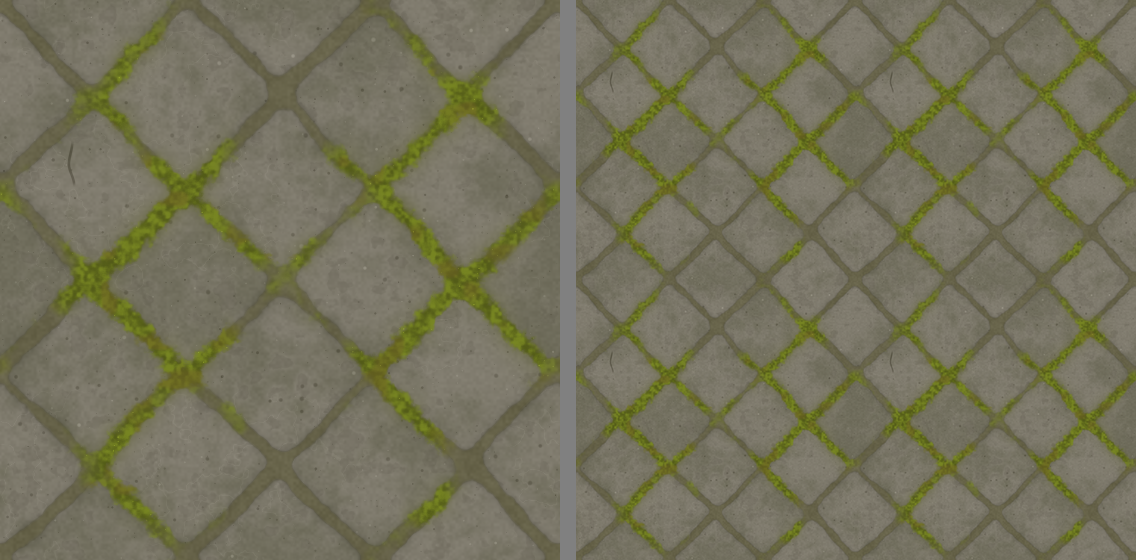
Left: one tile. Right: repeated 2 by 2.
A Shadertoy shader for this texture:

```glsl
#define REPEATS 3.0
#define JOINT_HALF 0.047
#define CORNER_RADIUS 0.10
#define EDGE_ROUGHNESS 0.06
#define MOSS_BIAS -0.15
#define STONE_LIGHT vec3(0.505, 0.487, 0.435)
#define STONE_DARK vec3(0.437, 0.427, 0.360)
#define SOIL vec3(0.405, 0.390, 0.290)
#define STAIN vec3(0.410, 0.420, 0.220)
#define MOSS_DARK vec3(0.320, 0.355, 0.080)
#define MOSS_LIGHT vec3(0.470, 0.530, 0.120)
#define RUST vec3(0.430, 0.370, 0.130)

const float TAU = 6.2831853;

float hash(vec2 p) {
    return fract(sin(dot(p, vec2(127.1, 311.7))) * 43758.5453);
}

// Value noise with n whole cells across the canvas, wrapping at its borders
float noise(vec2 uv, float n) {
    vec2 p = uv * n, i = floor(p), f = fract(p);
    f = f * f * (3.0 - 2.0 * f);
    vec2 a = mod(i, n) + n * 0.37, b = mod(i + 1.0, n) + n * 0.37;
    return mix(mix(hash(a), hash(vec2(b.x, a.y)), f.x),
               mix(hash(vec2(a.x, b.y)), hash(b), f.x), f.y);
}

float fbm(vec2 uv, float n) {
    float sum = 0.0, weight = 0.5;
    for (int i = 0; i < 4; i++) {
        sum += weight * noise(uv, n);
        n = n * 2.0 + 1.0;
        weight *= 0.5;
    }
    return sum / 0.9375;
}

// Sparse round marks: positive for pale grit, negative for dark pits
float specks(vec2 uv, float n, float density) {
    vec2 p = uv * n, id = mod(floor(p), n);
    float kind = hash(id + 3.7);
    vec2 centre = 0.3 + 0.4 * vec2(hash(id + 11.3), hash(id + 23.9));
    float radius = mix(0.08, 0.28, hash(id + 41.1));
    float spot = 1.0 - smoothstep(radius * 0.3, radius, length(fract(p) - centre));
    return spot * (step(1.0 - density * 0.3, kind) - step(kind, density));
}

float roundedBox(vec2 p, vec2 halfSize, float radius) {
    vec2 d = abs(p) - halfSize + radius;
    return length(max(d, 0.0)) + min(max(d.x, d.y), 0.0) - radius;
}

void mainImage(out vec4 fragColor, in vec2 fragCoord) {
    vec2 uv = fragCoord / iResolution.xy;
    float pixel = 1.5 * REPEATS / min(iResolution.x, iResolution.y);

    // Diagonal lattice with gently wandering joints
    vec2 p = uv * REPEATS;
    vec2 q = vec2(p.x + p.y, p.x - p.y);
    q += 0.08 * (vec2(noise(uv, 7.0), noise(uv, 8.0)) - 0.5);
    vec2 cell = floor(q), local = fract(q) - 0.5;
    vec2 key = mod(vec2(cell.x + cell.y, cell.x - cell.y), 2.0 * REPEATS);

    // Stone outline, slightly different for every slab
    vec2 vary = vec2(hash(key + 5.1), hash(key + 9.7)) - 0.5;
    float rough = fbm(uv, 28.0) - 0.5;
    float d = roundedBox(local - 0.025 * vary, 0.5 - JOINT_HALF + 0.02 * vary.yx, CORNER_RADIUS);
    d += EDGE_ROUGHNESS * rough;
    float soft = max(pixel, 0.014);
    float joint = smoothstep(-soft, soft, d);
    float inside = max(-d, 0.0);

    // Stone surface: cloudy mottling, slab tone, grain, flakes and pits
    float cloud = fbm(uv, 9.0);
    float mottle = fbm(uv, 37.0);
    float grain = noise(uv, 190.0) - 0.5;
    float tone = cloud * 0.65 + mottle * 0.45 + 0.20 * (hash(key + 2.3) - 0.5);
    vec3 stone = mix(STONE_DARK, STONE_LIGHT, smoothstep(0.30, 0.68, tone));
    float flakeField = fbm(uv, 22.0);
    float flake = 1.0 - smoothstep(0.0, 0.025, abs(flakeField - 0.56));
    stone += 0.025 * flake * smoothstep(0.48, 0.62, noise(uv, 5.0));
    stone -= 0.035 * smoothstep(0.60, 0.72, mottle);
    stone += 0.035 * grain;
    stone += 0.09 * specks(uv, 47.0, 0.06) + 0.05 * specks(uv, 90.0, 0.09);
    stone *= 1.0 - 0.07 * exp(-inside * 22.0);

    // Occasional hairline crack
    vec2 upright = 0.5 * vec2(local.x + local.y, local.x - local.y);
    float crackX = upright.x + 0.13 + 0.05 * (noise(uv, 24.0) - 0.5);
    float crack = 1.0 - smoothstep(0.003, 0.003 + pixel, abs(crackX));
    crack *= smoothstep(-0.02, 0.02, upright.y) * (1.0 - smoothstep(0.20, 0.25, upright.y));
    stone -= 0.12 * crack * step(0.92, hash(key + 17.9));

    // Damp regions decide where moss grows
    float damp = 0.65 * cos(TAU * (2.0 * uv.x - 0.567)) + 0.55 * cos(TAU * (uv.y - 0.533));
    damp += 2.2 * (fbm(uv, 11.0) - 0.5) + MOSS_BIAS;
    float growth = smoothstep(-0.45, 0.45, damp);

    // Soil, with a faint dark rim against the slabs
    vec3 soil = SOIL + 0.06 * (mottle - 0.5) + 0.04 * grain;
    soil = mix(soil, STAIN, 0.35 * growth);
    float rim = exp(-abs(d) * 90.0);

    // Olive stain creeping over the slab edges
    float creep = growth * exp(-inside * 17.0) * smoothstep(0.25, 0.70, cloud);
    stone = mix(stone, STAIN, 0.65 * creep);
    vec3 colour = mix(stone, soil, joint);
    colour *= 1.0 - 0.09 * rim * (1.0 - growth);

    // Clumped moss filling the joints
    float clump = fbm(uv, 70.0);
    float reach = d + 0.022 * growth + 0.10 * (clump - 0.5);
    float cover = growth * smoothstep(-0.02, 0.035, reach);
    float tuft = smoothstep(0.25, 0.75, 0.6 * clump + 0.4 * noise(uv, 150.0));
    vec3 moss = mix(MOSS_DARK, MOSS_LIGHT, tuft);
    moss = mix(moss, RUST, 0.5 * smoothstep(0.60, 0.85, noise(uv, 31.0)));
    moss += vec3(0.12, 0.13, 0.04) * max(specks(uv, 120.0, 0.25), 0.0);
    colour = mix(colour, moss, 0.92 * cover);

    fragColor = vec4(clamp(colour, 0.0, 1.0), 1.0);
}
```
